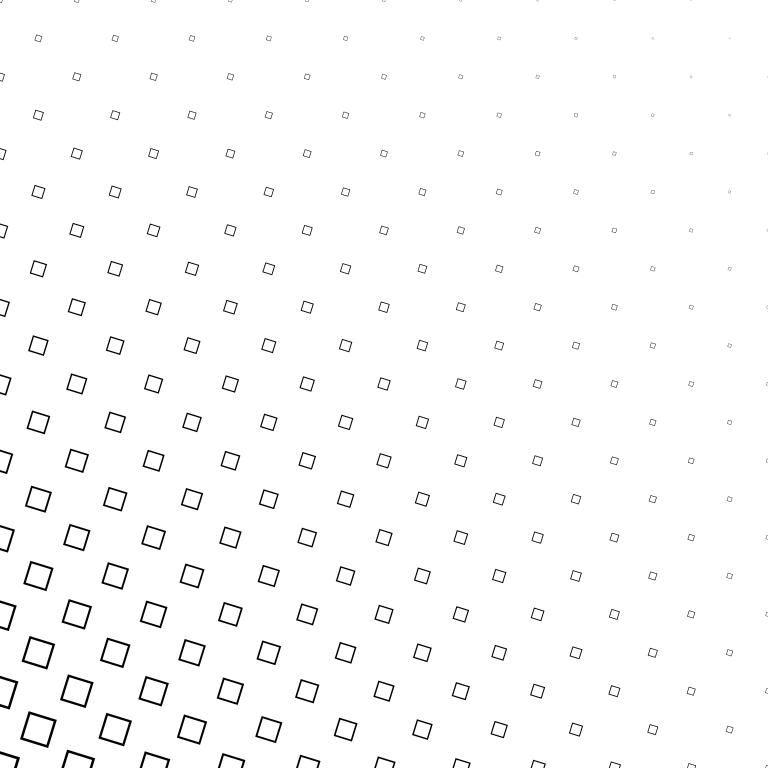
Give the GLSL for this pattern, as a Shadertoy shader.

```glsl
#define PITCH 0.1        // spacing of each lattice
#define TILT 0.3         // clockwise turn of the squares, radians
#define MAX_SIDE 0.0418  // side length at the lower left corner
#define FAR_SCALE 0.16   // size factor left at the far edge, per axis
#define STROKE 0.085     // outline width relative to the side
#define INK vec3(0.0)
#define PAPER vec3(1.0)

// Overlap of a pixel-wide box with a box of the given half size
float boxCoverage(vec2 p, float halfSide, float pixel) {
    vec2 high = min(p + 0.5 * pixel, vec2(halfSide));
    vec2 low = max(p - 0.5 * pixel, vec2(-halfSide));
    vec2 overlap = clamp((high - low) / pixel, 0.0, 1.0);
    return overlap.x * overlap.y;
}

// Outlined squares on a lattice, shrinking toward the upper right
float squareLattice(vec2 uv, float shift, float pixel) {
    vec2 center = (floor(uv / PITCH - shift + 0.5) + shift) * PITCH;
    vec2 shrink = mix(vec2(1.0), vec2(FAR_SCALE), center);
    float side = MAX_SIDE * shrink.x * shrink.y;

    float c = cos(TILT), s = sin(TILT);
    vec2 p = mat2(c, s, -s, c) * (uv - center);

    float outer = boxCoverage(p, 0.5 * side, pixel);
    float inner = boxCoverage(p, side * (0.5 - STROKE), pixel);
    return outer - inner;
}

void mainImage(out vec4 fragColor, in vec2 fragCoord) {
    float pixel = 1.0 / iResolution.y;
    vec2 uv = fragCoord * pixel;

    // Two lattices, offset by half a cell, form the staggered rows
    float ink = 0.0;
    for (int i = 0; i < 2; i++) {
        ink = max(ink, squareLattice(uv, 0.5 * float(i), pixel));
    }
    fragColor = vec4(mix(PAPER, INK, ink), 1.0);
}
```
